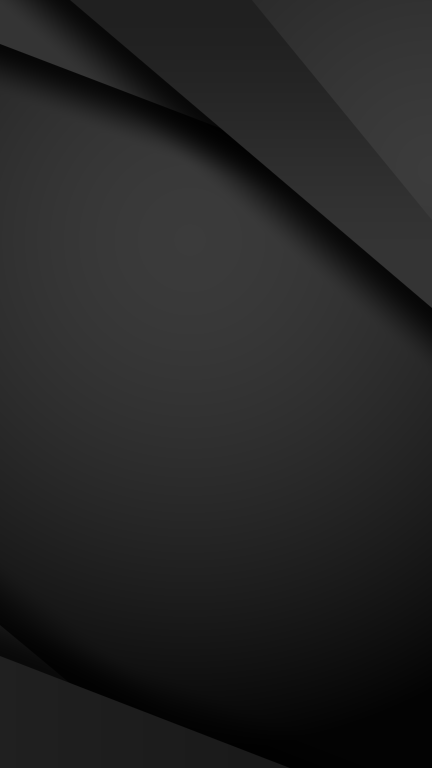
Give the GLSL for this background, as a Shadertoy shader.

```glsl
// Dark layered paper: a soft radial glow with slanted panels at the top and bottom.
// Each panel is a half plane from a signed line distance, laid over the one before
// it with a smooth edge and a soft shadow falling on whatever lies beneath.

// Signed distance to the line a-b, positive on the left of its direction
float lineDistance(vec2 p, vec2 a, vec2 b) {
    vec2 along = normalize(b - a);
    vec2 q = p - a;
    return along.x * q.y - along.y * q.x;
}

// Shade that falls from a centre value down to black at the given radius
float radialGlow(vec2 p, vec2 centre, float radius, float peak, float falloff) {
    float t = min(length(p - centre) / radius, 1.0);
    return peak * (1.0 - pow(t, falloff));
}

// Darken the shade below, then cover it with the panel
float layPanel(float below, float panel, float dist, float width, float strength, float pixel) {
    float shadow = 1.0 - smoothstep(0.0, width, -dist);
    float cover = smoothstep(-0.7 * pixel, 0.7 * pixel, dist);
    return mix(below * (1.0 - strength * shadow), panel, cover);
}

void mainImage(out vec4 fragColor, in vec2 fragCoord) {
    // Canvas width is one unit
    vec2 p = fragCoord / iResolution.x;
    float pixel = 1.0 / iResolution.x;

    // Glowing backdrop
    float shade = max(radialGlow(p, vec2(0.44, 1.222), 1.22, 0.23, 1.7), 0.012);

    // Upper left panel
    float corner = lineDistance(p, vec2(0.0, 1.676), vec2(0.509, 1.4815));
    shade = layPanel(shade, 0.205, corner, 0.11, 0.85, pixel);

    // Wide upper band, darker towards the top
    float band = lineDistance(p, vec2(0.162, 1.7778), vec2(1.0, 1.0648));
    float bandShade = mix(0.205, 0.125, smoothstep(1.15, 1.78, p.y));
    shade = layPanel(shade, bandShade, band, 0.12, 0.85, pixel);

    // Upper right panel, lit from the right edge, casting no shadow
    float right = lineDistance(p, vec2(0.583, 1.7778), vec2(1.0, 1.2685));
    float rightShade = radialGlow(p, vec2(1.0, 1.384), 1.5, 0.235, 1.3);
    shade = layPanel(shade, rightShade, right, 0.1, 0.0, pixel);

    // Small sliver at the lower left
    float sliver = lineDistance(p, vec2(0.153, 0.2037), vec2(0.0, 0.331));
    shade = layPanel(shade, 0.1, sliver, 0.12, 0.65, pixel);

    // Lower left panel
    float base = lineDistance(p, vec2(0.671, 0.0), vec2(0.0, 0.2593));
    float baseShade = 0.125 - 0.04 * p.x;
    shade = layPanel(shade, baseShade, base, 0.1, 0.65, pixel);

    fragColor = vec4(vec3(shade), 1.0);
}
```
